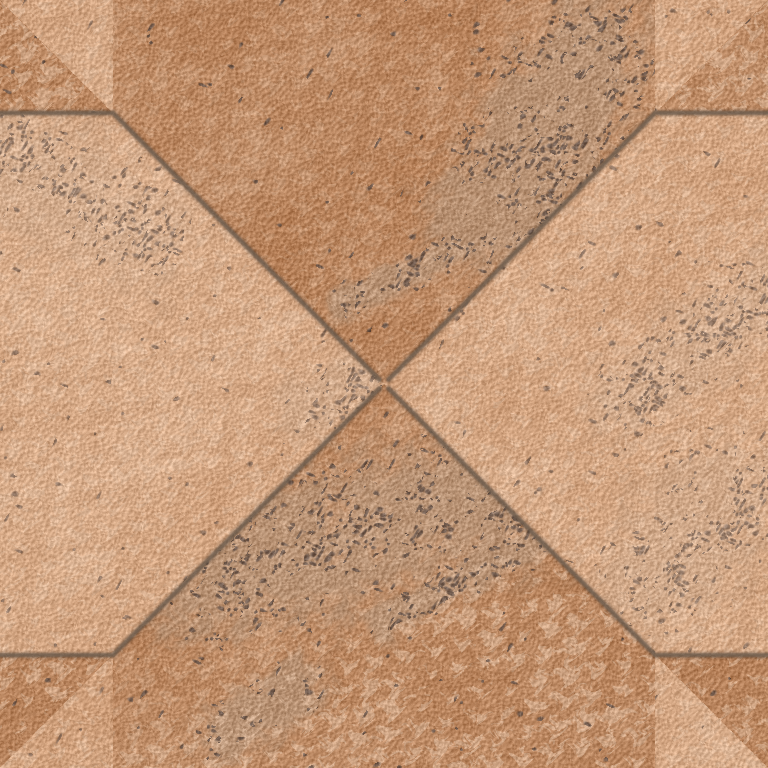
Give the GLSL for this pattern, as a WebGL 1 fragment shader.

```glsl
precision highp float;
// Sandstone floor: four tiles meet at the centre, with split squares at the corners.
// Mirrored coordinates give the tile layout and joints; layered sines make mottling
// and chips, cellular noise makes the grain and dark mineral specks.

#define CORNER 0.353
#define JOINT_WIDTH 0.0021
#define SHADOW_WIDTH 0.008
#define GRAIN_SCALE 190.0
#define SPECK_SCALE vec2(130.0, 165.0)
#define CHIP_SCALE vec2(85.0, 130.0)
#define LIGHT_STONE vec3(0.828, 0.650, 0.512)
#define DARK_STONE vec3(0.728, 0.525, 0.375)
#define PALE_CHIP vec3(0.870, 0.735, 0.625)
#define GREY_STAIN vec3(0.720, 0.595, 0.490)
#define SPECK_COLOR vec3(0.400, 0.325, 0.285)
#define JOINT_COLOR vec3(0.460, 0.385, 0.320)

uniform vec2 u_resolution;

vec2 hash2(vec2 p) {
  vec3 h = fract(p.xyx * vec3(0.1031, 0.1030, 0.0973));
  h += dot(h, h.yzx + 33.33);
  return fract((h.xx + h.yz) * h.zy);
}

// Distance to the nearest cell point, and that cell's random value
vec2 cells(vec2 p) {
  vec2 base = floor(p), best = vec2(8.0, 0.0);
  for (int y = -1; y <= 1; y++) {
    for (int x = -1; x <= 1; x++) {
      vec2 cell = base + vec2(x, y);
      vec2 rnd = hash2(cell + 800.0);
      float d = length(cell + rnd - p);
      if (d < best.x) best = vec2(d, fract(rnd.x * 7.3 + rnd.y * 3.1));
    }
  }
  return best;
}

// Warped, layered sines, roughly -1 to 1
float clouds(vec2 p) {
  float sum = 0.0, amp = 0.55;
  for (int i = 0; i < 4; i++) {
    p = mat2(0.8, 0.6, -0.6, 0.8) * p * 1.7;
    p += 0.8 * sin(p.yx + float(i) * 1.7);
    sum += amp * (sin(p.x) + sin(p.y + 2.0)) * 0.7;
    amp *= 0.7;
  }
  return sum;
}

float segment(vec2 p, vec2 a, vec2 b) {
  vec2 ab = b - a;
  return length(p - a - ab * clamp(dot(p - a, ab) / dot(ab, ab), 0.0, 1.0));
}

// Soft streak of mineral, ragged by noise
float streak(vec2 p, vec2 a, vec2 b, float width, float rough) {
  return 1.0 - smoothstep(0.3, 1.2, segment(p, a, b) / width + 0.45 * rough);
}

// Mineral streaks of each large tile
float minerals(vec2 p, float vertical, float rough) {
  if (vertical > 0.5 && p.y > 0.0)
    return max(streak(p, vec2(-0.05, 0.105), vec2(0.17, 0.21), 0.026, rough),
               streak(p, vec2(0.17, 0.22), vec2(0.27, 0.43), 0.105, rough));
  if (vertical > 0.5)
    return max(streak(p, vec2(-0.19, -0.25), vec2(0.15, -0.13), 0.11, rough),
           max(streak(p, vec2(0.0, -0.31), vec2(0.20, -0.20), 0.030, rough),
               streak(p, vec2(-0.21, -0.46), vec2(-0.12, -0.40), 0.050, rough)));
  if (p.x < 0.0)
    return max(streak(p, vec2(-0.50, 0.29), vec2(-0.32, 0.20), 0.095, rough),
               streak(p, vec2(-0.10, -0.03), vec2(-0.03, 0.01), 0.045, rough));
  return max(streak(p, vec2(0.32, -0.02), vec2(0.50, 0.12), 0.060, rough),
             streak(p, vec2(0.36, -0.25), vec2(0.44, -0.15), 0.090, rough));
}

void main() {
  float side = min(u_resolution.x, u_resolution.y);
  vec2 p = (gl_FragCoord.xy - 0.5 * u_resolution) / side;
  vec2 q = abs(p);
  float px = 0.8 / side;

  // Layout: light side tiles, dark upper and lower tiles, swapped in the corners
  float vertical = step(q.x, q.y);
  float corner = step(CORNER, min(q.x, q.y));
  float upSoft = smoothstep(-px, px, q.y - q.x);
  float cornerSoft = smoothstep(-px, px, min(q.x, q.y) - CORNER);
  float light = mix(1.0 - upSoft, upSoft, cornerSoft);

  // Stone coordinates, shifted per piece and slanted along the bedding
  vec2 s = p + vec2(vertical * sign(p.y) + corner * 3.0, (1.0 - vertical) * sign(p.x)) * 1.7;
  vec2 bed = mat2(0.8, -0.6, 0.6, 0.8) * s;
  float mottle = clouds(bed * vec2(3.0, 6.0));
  float blotch = clouds(s * 19.0);
  float crumble = clouds(bed * vec2(55.0, 75.0) + 9.0);

  // Base colour, mineral stain and worn chips
  vec3 color = mix(DARK_STONE, LIGHT_STONE, light);
  color += mottle * vec3(0.016, 0.023, 0.027) + blotch * vec3(0.010, 0.014, 0.016);
  float rough = 0.5 * mottle + 0.6 * blotch + 0.6 * crumble;
  float stain = minerals(p, vertical, rough) * (1.0 - corner);
  color = mix(color, GREY_STAIN + 0.09 * light, stain * mix(0.7, 0.45, light));
  float worn = smoothstep(-0.05, 0.15, p.x * 0.5 - p.y - 0.25) * vertical;
  float chipAmount = mix(0.25 + 0.3 * worn, 0.45, light) + 0.25 * corner * (1.0 - light);
  float chip = smoothstep(0.1, 0.6, clouds(bed * CHIP_SCALE) + 0.4 * blotch);
  color = mix(color, PALE_CHIP, chip * chipAmount);
  color += crumble * vec3(0.018, 0.020, 0.021);

  // Dark specks gather in the stains
  vec2 speck = cells(bed * SPECK_SCALE + 0.5 * sin(s.yx * 210.0));
  float density = 0.015 + 0.6 * stain * smoothstep(-0.5, 0.7, blotch + 0.7 * crumble);
  float dots = smoothstep(0.7, 0.2, speck.x) * step(speck.y, density);
  color = mix(color, SPECK_COLOR, dots * mix(0.85, 0.6, light));

  // Embossed grain lit from the upper left, with fine grit
  vec2 g = s * GRAIN_SCALE + 0.5 * crumble;
  float relief = cells(g).x - cells(g + vec2(-0.4, 0.4)).x;
  float grit = cells(s * 310.0).y - 0.5;
  color += relief * 0.15 + grit * vec3(0.060, 0.065, 0.068);

  // Joints: soft core and shadow, worn away where the four tips meet
  vec2 knee = vec2(CORNER);
  float joint = min(segment(q, vec2(0.006), knee), segment(q, knee, vec2(2.0, CORNER)));
  color *= 1.0 - 0.27 * (1.0 - smoothstep(0.0, SHADOW_WIDTH, joint));
  float core = 1.0 - smoothstep(0.3 * JOINT_WIDTH, 1.6 * JOINT_WIDTH + px, joint);
  color = mix(color, JOINT_COLOR + 0.03 * grit, 0.85 * core);
  gl_FragColor = vec4(clamp(color, 0.0, 1.0), 1.0);
}
```
